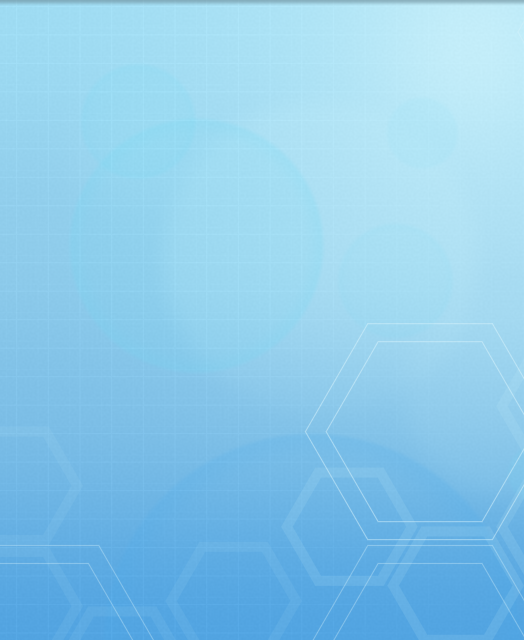
This background is drawn by a WebGL 2 fragment shader. Its source:

```glsl
#version 300 es
precision highp float;
// Sky-blue technology backdrop: soft discs, a faint grid and overlapping hexagon outlines.
uniform vec2 u_resolution;
out vec4 fragColor;

// Signed distance to a flat-topped hexagon with the given apothem.
float hexagon(vec2 p, float apothem) {
  p = abs(p);
  return max(p.y, dot(p, vec2(0.866, 0.5))) - apothem;
}

// Antialiased stroke coverage.
float stroke(float d, float halfWidth, float px) {
  return 1.0 - smoothstep(halfWidth - 0.7 * px, halfWidth + 0.7 * px, abs(d));
}

// Disc coverage with a chosen edge softness.
float disc(vec2 p, float radius, float softness) {
  return 1.0 - smoothstep(-softness, softness, length(p) - radius);
}

// Tinted disc whose rim is slightly stronger than its middle.
vec3 addBubble(vec3 base, vec2 p, float radius, vec3 tint, float fill, float rim) {
  float edge = smoothstep(radius * 0.84, radius, length(p));
  return mix(base, tint, disc(p, radius, 0.005) * (fill + rim * edge));
}

vec2 gradientAt(vec2 cell) {
  float h = fract(sin(dot(cell, vec2(127.1, 311.7))) * 43758.5);
  return vec2(cos(6.2832 * h), sin(6.2832 * h));
}

float gradientNoise(vec2 p) {
  vec2 i = floor(p), f = fract(p), u = f * f * (3.0 - 2.0 * f);
  vec2 e = vec2(0.0, 1.0);
  float low = mix(dot(gradientAt(i), f), dot(gradientAt(i + e.yx), f - e.yx), u.x);
  float high = mix(dot(gradientAt(i + e), f - e), dot(gradientAt(i + 1.0), f - 1.0), u.x);
  return mix(low, high, u.y);
}

// Repeating grid lines: x for vertical ones, y for horizontal ones.
vec2 gridLines(vec2 p, vec2 spacing, vec2 offset, float px) {
  vec2 d = abs(fract((p - offset) / spacing + 0.5) - 0.5) * spacing;
  return 1.0 - smoothstep(vec2(0.0), vec2(max(px, 0.0018)), d);
}

void main() {
  vec2 p = gl_FragCoord.xy / u_resolution.y;
  float px = 1.0 / u_resolution.y;
  vec3 cyan = vec3(0.44, 0.85, 0.95);
  vec3 pale = vec3(0.78, 0.94, 0.98);

  // Vertical sky gradient, lighter to the right
  vec3 color = mix(vec3(0.32, 0.64, 0.88), vec3(0.48, 0.74, 0.90), smoothstep(-0.02, 0.37, p.y));
  color = mix(color, vec3(0.56, 0.80, 0.92), smoothstep(0.28, 0.65, p.y));
  color = mix(color, vec3(0.62, 0.86, 0.95), smoothstep(0.60, 1.0, p.y));
  color = mix(color, pale, 0.60 * smoothstep(0.0, 0.80, p.x) * smoothstep(0.10, 0.78, p.y));

  // Soft pale glows
  color = mix(color, pale, 0.20 * disc(p - vec2(0.501, 0.596), 0.245, 0.028)
                               * smoothstep(0.25, 0.60, p.y));
  vec2 sun = p - vec2(0.74, 0.93);
  color = mix(color, vec3(0.81, 0.95, 0.985), 0.55 * exp(-dot(sun, sun) / 0.022));
  color = mix(color, pale, 0.10 * disc(p - vec2(0.79, 0.38), 0.155, 0.035));
  color = mix(color, pale, 0.12 * disc(p - vec2(0.22, 0.77), 0.08, 0.08));

  // Tinted discs
  color = addBubble(color, p - vec2(0.488, -0.003), 0.325, vec3(0.29, 0.67, 0.92), 0.06, 0.13);
  color = addBubble(color, p - vec2(0.307, 0.616), 0.198, cyan, 0.12, 0.10);
  color = addBubble(color, p - vec2(0.216, 0.810), 0.089, cyan, 0.13, 0.05);
  color = addBubble(color, p - vec2(0.618, 0.561), 0.089, cyan, 0.08, 0.04);
  color = addBubble(color, p - vec2(0.660, 0.792), 0.055, cyan, 0.08, 0.01);
  color = addBubble(color, p - vec2(0.840, 0.260), 0.045, cyan, 0.12, 0.04);

  // Faint grid, fading to the right
  vec2 major = gridLines(p, vec2(0.0495, 0.0445), vec2(0.026, 0.011), px);
  vec2 minor = gridLines(p, vec2(0.0495, 0.0445), vec2(0.010, 0.022), px);
  float grid = max(major.x, major.y) + 0.35 * max(minor.x, minor.y);
  color += 0.019 * grid * (1.0 - 0.75 * smoothstep(0.3, 0.75, p.x));

  // Broad translucent hexagon bands
  vec2 bands[8] = vec2[8](
    vec2(0.546, 0.177), vec2(0.712, 0.085), vec2(0.365, 0.061), vec2(0.023, 0.241),
    vec2(0.023, 0.053), vec2(0.191, -0.040), vec2(0.882, 0.365), vec2(0.882, 0.177));
  for (int i = 0; i < 8; i++) {
    float strength = i < 2 || i > 5 ? 0.13 : 0.08;
    color = mix(color, pale, strength * stroke(hexagon(p - bands[i], 0.0846), 0.0078, px));
  }

  // Fine double hexagon outlines
  vec2 outlines[4] = vec2[4](
    vec2(0.672, 0.3255), vec2(0.672, -0.021), vec2(0.057, -0.021), vec2(1.004, 0.950));
  for (int i = 0; i < 4; i++) {
    vec2 q = p - outlines[i];
    float line = max(stroke(hexagon(q, 0.1687), 0.0008, px), stroke(hexagon(q, 0.1406), 0.0008, px));
    color = mix(color, vec3(0.86, 0.96, 0.99), line * (i == 0 ? 0.52 : 0.36));
  }

  // Fine grain and the shadow along the top edge
  color += 0.012 * gradientNoise(p * 260.0);
  color = mix(color, vec3(0.42, 0.55, 0.60), 0.60 * smoothstep(0.990, 1.0, p.y));
  fragColor = vec4(clamp(color, 0.0, 1.0), 1.0);
}
```
